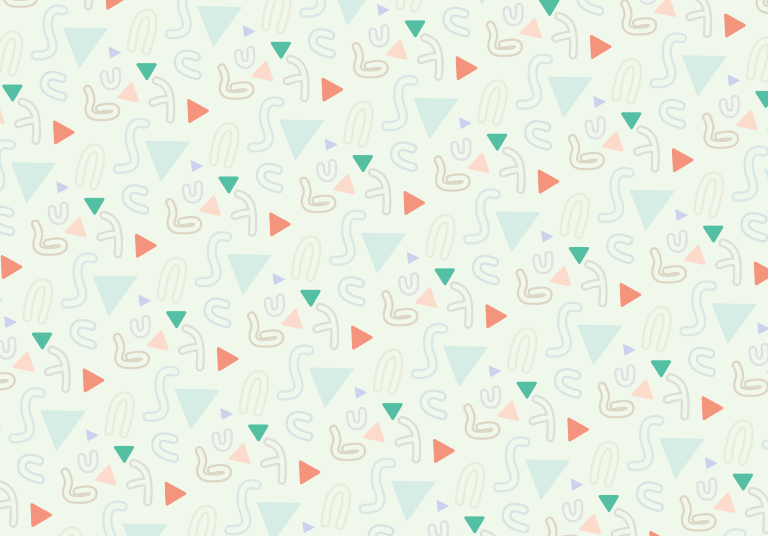
This pattern is drawn by a WebGL 1 fragment shader. Its source:

```glsl
precision highp float;
uniform vec2 u_resolution;

#define VIEW_HEIGHT 807.0
#define ORIGIN vec2(384.0, 268.5)
#define STEP_A vec2(202.1, -32.2)
#define STEP_B vec2(123.4, 170.6)
#define STROKE 1.7
#define SOFTNESS 0.6
#define PAPER vec3(0.942, 0.968, 0.922)
#define CORAL vec3(0.96, 0.58, 0.49)
#define GREEN vec3(0.33, 0.75, 0.64)
#define CURVE_STEPS 8

// Position relative to the nearest lattice copy of an anchor
vec2 tile(vec2 p, vec2 anchor) {
  vec2 q = p - anchor, a = STEP_A, b = STEP_B;
  vec2 cell = vec2(q.x * b.y - q.y * b.x, a.x * q.y - a.y * q.x) / (a.x * b.y - a.y * b.x);
  cell = floor(cell + 0.5);
  return q - cell.x * a - cell.y * b;
}

vec2 toSegment(vec2 p, vec2 a, vec2 b) {
  vec2 e = b - a;
  return p - a - e * clamp(dot(p - a, e) / dot(e, e), 0.0, 1.0);
}

// Distance to a quadratic Bezier curve, walked in short segments
float curve(vec2 p, vec2 a, vec2 b, vec2 c) {
  float nearest = 1e6;
  vec2 from = a;
  for (int i = 1; i <= CURVE_STEPS; i++) {
    float t = float(i) / float(CURVE_STEPS);
    vec2 to = mix(mix(a, b, t), mix(b, c, t), t);
    vec2 d = toSegment(p, from, to);
    nearest = min(nearest, dot(d, d));
    from = to;
  }
  return sqrt(nearest);
}

float cross2(vec2 a, vec2 b) { return a.x * b.y - a.y * b.x; }

// Signed distance to a clockwise (y down) triangle with rounded corners
float triangle(vec2 p, vec2 a, vec2 b, vec2 c, float rounding) {
  float edge = min(length(toSegment(p, a, b)),
               min(length(toSegment(p, b, c)), length(toSegment(p, c, a))));
  float inside = min(cross2(b - a, p - a), min(cross2(c - b, p - b), cross2(a - c, p - c)));
  return (inside > 0.0 ? -edge : edge) - rounding;
}

// Hollow squiggles: distances to their centre lines
float snake(vec2 p) {
  float d = curve(p, vec2(20, -34), vec2(-3, -40), vec2(-3, -14));
  d = min(d, curve(p, vec2(-3, -14), vec2(-3, -3), vec2(1, 6)));
  return min(d, curve(p, vec2(1, 6), vec2(13, 36), vec2(-21, 34)));
}

float arch(vec2 p) {
  return min(curve(p, vec2(-17, 25), vec2(-12, -26), vec2(6, -27)),
             curve(p, vec2(6, -27), vec2(24, -28), vec2(5, 29)));
}

float cup(vec2 p) {
  return min(curve(p, vec2(-10, -6), vec2(-10, 11), vec2(0, 11)),
             curve(p, vec2(0, 11), vec2(11, 11), vec2(8, -11)));
}

float hook(vec2 p) {
  return min(curve(p, vec2(13, -13), vec2(-10, -22), vec2(-13, -7)),
             curve(p, vec2(-13, -7), vec2(-16, 8), vec2(14, 15)));
}

float boot(vec2 p) {
  float d = curve(p, vec2(-20, -20), vec2(-12, -6), vec2(-17, 4));
  d = min(d, curve(p, vec2(-17, 4), vec2(-22, 21), vec2(-3, 21)));
  d = min(d, curve(p, vec2(-3, 21), vec2(24, 22), vec2(22, 11)));
  return min(d, curve(p, vec2(22, 11), vec2(20, 4), vec2(-2, 9)));
}

float branch(vec2 p) {
  float d = curve(p, vec2(-11, -29), vec2(8, -24), vec2(10, -2));
  d = min(d, curve(p, vec2(10, -2), vec2(12, 14), vec2(10, 29)));
  return min(d, curve(p, vec2(10, -1), vec2(-4, -1), vec2(-16, 4)));
}

void fill(inout vec3 color, float d, vec3 ink) {
  float soft = SOFTNESS * VIEW_HEIGHT / u_resolution.y;
  color = mix(color, ink, 1.0 - smoothstep(-soft, soft, d));
}

void outline(inout vec3 color, float centre, float radius, vec3 ink) {
  fill(color, abs(centre - radius) - STROKE, ink);
}

void main() {
  // Canvas units with y pointing down
  vec2 p = vec2(gl_FragCoord.x, u_resolution.y - gl_FragCoord.y) / u_resolution.y;
  p = p * VIEW_HEIGHT - ORIGIN;
  vec3 color = PAPER;

  // Outlined squiggles
  outline(color, snake(tile(p, vec2(140, 90))), 6.0, vec3(0.85, 0.91, 0.90));
  outline(color, arch(tile(p, vec2(78, 120))), 5.5, vec3(0.92, 0.92, 0.86));
  outline(color, cup(tile(p, vec2(232, 159))), 5.0, vec3(0.88, 0.88, 0.89));
  outline(color, hook(tile(p, vec2(145, 171))), 5.7, vec3(0.84, 0.895, 0.895));
  outline(color, boot(tile(p, vec2(217, 195))), 5.2, vec3(0.87, 0.84, 0.77));
  outline(color, branch(tile(p, vec2(109, 223))), 5.0, vec3(0.87, 0.87, 0.85));

  // Solid triangles
  fill(color, triangle(tile(p, vec2(190, 103)), vec2(-29, -20), vec2(36, -19), vec2(-6, 39), 1.0), vec3(0.84, 0.93, 0.90));
  fill(color, triangle(tile(p, vec2(57, 213)), vec2(4, -14.5), vec2(13, 12), vec2(-15.5, 6), 2.0), vec3(0.99, 0.86, 0.80));
  fill(color, triangle(tile(p, vec2(35, 152)), vec2(-7.5, -7.5), vec2(8.5, 0), vec2(-5.5, 7.5), 1.0), vec3(0.80, 0.82, 0.93));
  fill(color, triangle(tile(p, vec2(84, 178)), vec2(-13.5, -8), vec2(12.5, -8), vec2(0, 13), 2.2), GREEN);
  fill(color, triangle(tile(p, vec2(36, 69)), vec2(-12.5, -15.5), vec2(15.5, 0), vec2(-11, 16), 2.2), CORAL);

  gl_FragColor = vec4(color, 1.0);
}
```
